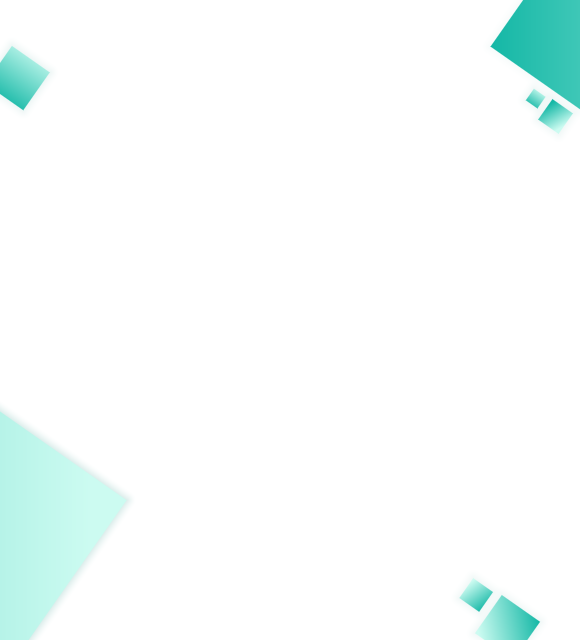
A Shadertoy shader for this background:

```glsl
const vec3 TEAL = vec3(0.08, 0.72, 0.65);
const vec3 MINT = vec3(0.80, 0.985, 0.945);
const vec3 SHADOW = vec3(0.45, 0.72, 0.69);

// Signed distance to a square tilted by 35 degrees
float tiltedSquare(vec2 p, float halfSide) {
    vec2 q = abs(mat2(0.819, 0.574, -0.574, 0.819) * p) - halfSide;
    return length(max(q, 0.0)) + min(max(q.x, q.y), 0.0);
}

// Paints a square with a soft shadow; tealRange runs along lightDir
void paintSquare(inout vec3 color, vec2 p, vec2 center, float halfSide,
                 vec2 lightDir, vec2 tealRange, float shadow) {
    vec2 local = p - center;
    float d = tiltedSquare(local, halfSide);
    float pixel = 1.0 / iResolution.y;

    float blur = 1.0 - smoothstep(-0.016, 0.016, d);
    color = mix(color, SHADOW, shadow * blur);

    float along = 0.5 + 0.5 * dot(local, normalize(lightDir)) / halfSide;
    float teal = clamp(mix(tealRange.x, tealRange.y, along), 0.0, 1.0);
    float cover = 1.0 - smoothstep(-0.7 * pixel, 0.7 * pixel, d);
    color = mix(color, mix(MINT, TEAL, teal), cover);
}

void mainImage(out vec4 fragColor, in vec2 fragCoord) {
    // Height spans 0 to 1; the right edge scales with the canvas
    vec2 p = fragCoord / iResolution.xy * vec2(0.90625, 1.0);
    vec3 color = vec3(1.0);

    // Upper right group
    paintSquare(color, p, vec2(1.038, 0.975), 0.195, vec2(1.0, 0.0), vec2(0.875, 0.235), 0.12);
    paintSquare(color, p, vec2(0.837, 0.846), 0.0111, vec2(0.574, 0.819), vec2(0.85, 0.15), 0.2);
    paintSquare(color, p, vec2(0.868, 0.818), 0.0195, vec2(0.5, -0.85), vec2(0.95, 0.0), 0.2);

    // Upper left square
    paintSquare(color, p, vec2(0.0275, 0.878), 0.0361, vec2(0.574, 0.819), vec2(0.9, 0.2), 0.25);

    // Lower left sheet
    paintSquare(color, p, vec2(-0.0742, 0.1706), 0.1953, vec2(1.0, 0.0), vec2(0.35, 0.017), 0.5);

    // Lower right pair
    paintSquare(color, p, vec2(0.744, 0.0703), 0.0189, vec2(-0.6, 0.8), vec2(0.85, 0.05), 0.2);
    paintSquare(color, p, vec2(0.793, 0.0195), 0.0365, vec2(-1.0, -0.2), vec2(0.85, 0.1), 0.2);

    fragColor = vec4(color, 1.0);
}
```
